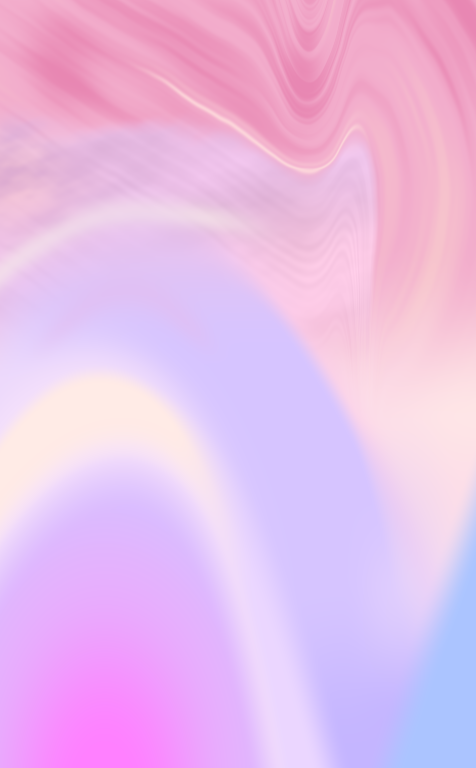
A Shadertoy shader for this background:

```glsl
#define STREAK_FREQ 42.0
#define STREAK_AMOUNT 0.75
#define WARP 0.022
#define GLOW_WIDTH 0.03

const vec3 ROSE = vec3(0.91, 0.53, 0.70);
const vec3 PINK = vec3(0.95, 0.68, 0.80);
const vec3 PEACH = vec3(0.97, 0.79, 0.80);
const vec3 BLUSH = vec3(0.99, 0.87, 0.91);
const vec3 CREAM = vec3(1.00, 0.92, 0.90);
const vec3 PEARL = vec3(0.97, 0.89, 0.98);
const vec3 LILAC = vec3(0.92, 0.76, 0.92);
const vec3 LAVENDER = vec3(0.84, 0.77, 1.00);
const vec3 VIOLET = vec3(0.77, 0.71, 1.00);
const vec3 ORCHID = vec3(0.90, 0.69, 0.99);
const vec3 MAGENTA = vec3(1.00, 0.50, 1.00);
const vec3 SKY = vec3(0.67, 0.77, 1.00);

float hash(vec2 p) {
    p = fract(p * vec2(0.1031, 0.1137));
    p += dot(p, p.yx + 33.33);
    return fract((p.x + p.y) * p.x * 17.0);
}

float noise(vec2 p) {
    vec2 i = floor(p), f = fract(p);
    f = f * f * (3.0 - 2.0 * f);
    return mix(mix(hash(i), hash(i + vec2(1, 0)), f.x),
               mix(hash(i + vec2(0, 1)), hash(i + vec2(1, 1)), f.x), f.y);
}

float fbm(vec2 p) {
    float sum = 0.0, amp = 0.5;
    for (int i = 0; i < 4; i++) {
        sum += amp * noise(p + 40.0);
        p = p * 2.03 + 7.1;
        amp *= 0.5;
    }
    return sum;
}

float bell(float d, float width) {
    return exp(-d * d / (width * width));
}

// Approximate signed distance to an arch, positive above it.
float arch(vec2 p, vec2 peak, float left, float right, float quartic) {
    float d = p.x - peak.x;
    float k = d < 0.0 ? left : right;
    float q = d < 0.0 ? 0.0 : quartic;
    float slope = 2.0 * k * d + 4.0 * q * d * d * d;
    return (p.y - peak.y + k * d * d + q * d * d * d * d) / sqrt(1.0 + slope * slope);
}

// Flow coordinate: a folded line that turns into arcs on the right.
float flow(vec2 p) {
    float crease = 0.93 - 0.4 * (p.x - 0.25) + 0.108 * bell(p.x - 0.757, 0.065);
    float fold = p.y - crease + max(p.y - 0.78, 0.0) * bell(p.x - 0.645, 0.06);
    float arc = 0.2 * (length((p - vec2(0.5, 0.74)) / vec2(0.29, 0.2)) - 1.0);
    return mix(fold, arc, smoothstep(0.70, 0.82, p.x));
}

// Marbled rose upper part, with the lilac pool under the fold.
vec3 marble(vec2 p) {
    vec2 w = p + WARP * (vec2(fbm(p * 5.0), fbm(p * 5.0 + 19.0)) - 0.47);
    float s = flow(w), along = p.x - p.y;
    float broad = noise(vec2(s * 15.0 + 3.0, along * 2.0));
    float fine = noise(vec2(s * STREAK_FREQ + 9.0, along * 3.0));
    float hair = noise(vec2(s * STREAK_FREQ * 3.0, along * 4.0));
    float tone = 0.5 + STREAK_AMOUNT * (0.5 * broad + 0.4 * fine + 0.22 * hair - 0.56);
    tone -= 0.35 * bell(length((p - vec2(0.64, 0.91)) / vec2(0.6, 1.0)), 0.07);
    tone -= 0.35 * bell(length(p - vec2(0.13, 0.92)), 0.09);
    tone -= 0.25 * bell(length(p - vec2(1.0)), 0.15);
    tone += 0.25 * bell(s - 0.115, 0.022) * smoothstep(0.8, 0.9, p.x);
    vec3 col = mix(ROSE, PINK, smoothstep(0.05, 0.55, tone));
    col = mix(col, PEACH, smoothstep(0.5, 0.95, tone));

    // Right side pales downwards to blush and cream.
    vec3 pale = mix(BLUSH, CREAM, 0.6 * smoothstep(0.75, 1.0, p.x) * smoothstep(0.35, 0.47, p.y));
    col = mix(pale, col, smoothstep(0.45, 0.69, p.y + 0.03 * (fine - 0.5)));

    // Lilac pool with soft cloudy patches.
    float cloud = fbm(vec2(p.x * 4.0 + p.y * 5.0, p.y * 15.0 - p.x * 4.0));
    float pool = smoothstep(0.012, -0.025, s) * smoothstep(0.86, 0.80, p.y + 0.08 * (cloud - 0.5));
    vec3 poolCol = mix(LILAC, vec3(0.96, 0.77, 0.88), smoothstep(0.35, 0.65, p.x) * smoothstep(0.80, 0.66, p.y));
    poolCol += 0.14 * (cloud - 0.47) + 0.03 * (hair - 0.5);
    float leftSide = smoothstep(0.3, 0.0, p.x) * bell(p.y - 0.77, 0.07);
    poolCol = mix(poolCol, mix(vec3(0.82, 0.62, 0.78), PEACH, smoothstep(0.3, 0.6, cloud)), 0.7 * leftSide);
    col = mix(col, poolCol, pool * smoothstep(0.52, 0.62, p.y) * 0.9);

    // Bright thread along the fold.
    float thread = bell(s, 0.004) + 0.35 * bell(s - 0.012, 0.006);
    thread *= smoothstep(0.24, 0.4, p.x) * smoothstep(0.80, 0.72, p.x);
    return mix(col, vec3(1.0, 0.88, 0.87), 0.75 * min(thread, 1.0));
}

void mainImage(out vec4 fragColor, in vec2 fragCoord) {
    vec2 p = fragCoord / iResolution.xy;
    vec3 col = marble(p);

    // Pearly streak across the pool.
    float streak = arch(p, vec2(0.30, 0.722), 0.9, 0.3, 0.0) + 0.012 * (fbm(p * vec2(5, 20)) - 0.47);
    col = mix(col, vec3(0.96, 0.90, 0.91), 0.75 * bell(streak, 0.017) * smoothstep(0.62, 0.42, p.x));

    // Wide lavender ridge with a pink rim.
    float ridge = arch(p, vec2(0.30, 0.70), 1.3, 1.3, 0.0);
    float blur = mix(0.075, 0.018, smoothstep(0.25, 0.6, p.x)) + 0.12 * smoothstep(0.74, 0.92, p.x);
    vec3 body = mix(LAVENDER, LILAC, 0.65 * smoothstep(0.54, 0.70, p.y));
    body = mix(body, PEARL, 0.65 * smoothstep(0.35, 0.0, p.x) * smoothstep(0.64, 0.50, p.y));
    body = mix(body, VIOLET, smoothstep(0.25, 0.02, p.y) * smoothstep(0.5, 0.72, p.x));
    col = mix(col, vec3(0.98, 0.80, 0.92), 0.6 * bell(ridge, GLOW_WIDTH) * smoothstep(0.4, 0.6, p.x));
    col = mix(col, body, smoothstep(blur, -blur, ridge));
    float curl = arch(p, vec2(0.27, 0.622), 2.6, 2.9, 0.0);
    col = mix(col, vec3(0.89, 0.74, 0.94), 0.5 * bell(curl, 0.022) * smoothstep(0.52, 0.58, p.y));

    // Pale valley sinking to violet, then the blue slope.
    float valley = smoothstep(0.36, 0.06, p.y) * smoothstep(0.72, 0.84, p.x);
    col = mix(col, mix(PEARL, VIOLET, smoothstep(0.30, 0.06, p.y)), valley);
    float slope = (p.x - 0.805 - 0.55 * p.y) * 0.88;
    col = mix(col, SKY, smoothstep(-0.035, 0.045, slope));

    // Cream band, turning pearly as it falls to the right.
    float outer = arch(p, vec2(0.21, 0.514), 2.0, 2.0, 0.8);
    float inner = arch(p, vec2(0.26, 0.418), 1.6, 2.1, 14.0);
    vec3 band = mix(vec3(1.0, 0.92, 0.90), vec3(0.92, 0.84, 1.0), smoothstep(0.36, 0.54, p.x));
    float soft = mix(0.014, 0.04, smoothstep(0.3, 0.55, p.x));
    col = mix(col, PEARL, 0.7 * bell(outer, GLOW_WIDTH * 1.3) * smoothstep(0.65, 0.3, p.x));
    col = mix(col, band, smoothstep(soft, -soft, outer));

    // Inner dome glowing from lavender to magenta.
    float glow = length((p - vec2(0.22, -0.04)) / vec2(0.34, 0.36));
    vec3 dome = mix(MAGENTA, ORCHID, smoothstep(0.15, 0.85, glow));
    dome = mix(dome, vec3(0.85, 0.74, 1.0), smoothstep(0.75, 1.15, glow));
    dome = mix(dome, PEARL, 0.8 * smoothstep(-0.09, 0.01, inner));
    col = mix(col, dome, smoothstep(0.014, -0.02, inner));
    col = mix(col, PEARL, 0.5 * bell(inner, 0.02) * smoothstep(0.6, 0.3, p.x));

    fragColor = vec4(clamp(col, 0.0, 1.0), 1.0);
}
```
